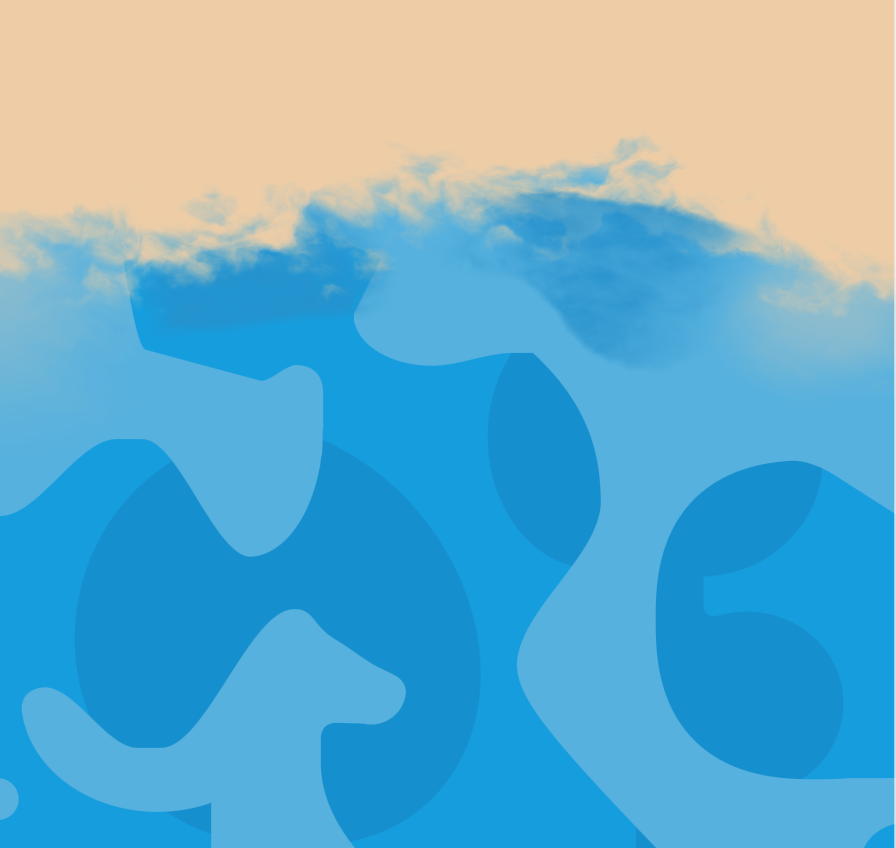
This texture is drawn by a WebGL 2 fragment shader. Its source:

```glsl
#version 300 es
precision highp float;
uniform vec2 u_resolution;
out vec4 fragColor;

const vec2 SPAN = vec2(7.68, 7.28);   // canvas size in drawing units
const vec3 SAND = vec3(0.933, 0.804, 0.651);
const vec3 FOAM = vec3(0.337, 0.694, 0.870);
const vec3 MIST = vec3(0.540, 0.735, 0.810);
const vec3 WATER = vec3(0.086, 0.616, 0.867);
const vec3 DEEP = vec3(0.086, 0.562, 0.810);
const vec3 PAINT = vec3(0.150, 0.570, 0.800);
const float WISP_SIZE = 1.1;
const float FILLET = 0.15;

float hash(vec2 p) {
  vec3 q = fract(vec3(p.xyx) * 0.1031);
  q += dot(q, q.yzx + 33.33);
  return fract((q.x + q.y) * q.z);
}

float noise(vec2 p) {
  vec2 i = floor(p), f = fract(p);
  f = f * f * (3.0 - 2.0 * f);
  vec2 e = vec2(0, 1);
  return mix(mix(hash(i), hash(i + e.yx), f.x), mix(hash(i + e), hash(i + e.yy), f.x), f.y);
}

float fbm(vec2 p) {
  float sum = 0.0, amp = 0.5;
  for (int i = 0; i < 6; i++) {
    sum += amp * noise(p);
    p = mat2(1.6, 1.2, -1.2, 1.6) * p + 7.3;
    amp *= 0.5;
  }
  return sum;
}

float smin(float a, float b, float k) {
  float h = max(k - abs(a - b), 0.0) / k;
  return min(a, b) - h * h * k * 0.25;
}
float smax(float a, float b, float k) { return -smin(-a, -b, k); }
float arc(float t) { return sqrt(max(0.0, 1.0 - t * t)); }
float rise(float a, float b, float t) { return smoothstep(a, b, t); }
float fall(float a, float b, float t) { return 1.0 - smoothstep(a, b, t); }
float fill(float d) { return clamp(0.5 - d / max(fwidth(d), 1e-4), 0.0, 1.0); }

float ellipse(vec2 p, vec2 c, vec2 r) {
  vec2 q = (p - c) / r;
  return length(q) * (length(q) - 1.0) / max(length(q / r), 1e-3);
}

float taper(vec2 p, vec2 a, vec2 b, float ra, float rb) {
  float h = clamp(dot(p - a, b - a) / dot(b - a, b - a), 0.0, 1.0);
  return length(p - mix(a, b, h)) - mix(ra, rb, h);
}

// Open water left of the foam river, below the hanging lobes
float leftWater(vec2 p) {
  float x = p.x, y = p.y;
  float under = 4.43 - 0.66 * rise(0.0, 1.0, x) + 1.01 * rise(1.22, 2.15, x)
              - 1.1 * (1.0 - arc(max(0.0, x - 2.13) / 0.64));
  float over = 3.03 + 0.27 * (min(x, 2.25) - 1.35) - 0.14 * rise(2.22, 2.55, x)
             - 1.5 * fall(0.85, 1.25, x);
  float lobe = max(y - under, smax(over - y, x - 2.77, 0.25));
  float brim = 2.7 + 0.44 * arc(max(0.0, 3.7 - x) / 0.67) - 0.11 * rise(3.7, 4.4, x);
  float blob = max(y - brim, 3.03 + 0.5 * max(2.7 - y, 0.0) - x);
  float low = max(y - 5.7, 0.0);
  float bank = 5.15 - 0.72 * rise(4.3, 5.72, y) + sqrt(low * low + 0.2) - sqrt(0.2)
             - 0.55 * pow(max(4.38 - y, 0.0) / 1.32, 2.5);
  return max(x - bank, -min(lobe, blob));
}

float rightWater(vec2 p) {
  vec2 q = abs((p - vec2(7.0, 5.32)) / vec2(1.38, 1.37));
  float pool = pow(pow(q.x, 2.5) + pow(q.y, 2.5), 0.4) - 1.0;
  pool = min(pool, max(6.9 - p.x, abs(p.y - 5.84) - 0.84));
  return smax(pool, 0.8 * (4.0 + 0.64 * (p.x - 7.03) - p.y), 0.1);
}

// Hooked foam island with its stem
float island(vec2 p) {
  float top = 5.9 + 0.52 * rise(0.38, 1.18, p.x) - 1.19 * rise(1.38, 2.52, p.x)
            + 0.52 * rise(2.55, 3.4, p.x);
  float bend = p.y - 6.55;
  float stem = max(1.81 - p.x, p.x - 2.75 - 0.55 * bend * bend * step(0.0, bend));
  float head = taper(p, vec2(2.45, 5.75), vec2(3.18, 5.92), 0.45, 0.3);
  float hook = ellipse(p, vec2(1.35, 6.0), vec2(1.17, 0.97));
  return smax(top - p.y, min(hook, smin(stem, head, FILLET)), 0.22);
}

float deepPatches(vec2 p) {
  vec2 slant = vec2(p.x, p.y - 0.2 * max(p.x - 2.6, 0.0));
  float egg = ellipse(slant, vec2(2.38, 5.48), vec2(1.74, 1.78));
  float bean = ellipse(p, vec2(5.08, 3.75), vec2(0.9, 1.13));
  float upper = ellipse(p, vec2(6.0, 3.95), vec2(1.05, 1.0));
  float lower = ellipse(p, vec2(6.4, 6.04), vec2(0.83, 0.79));
  float cove = max(min(upper, smin(lower, p.x - 6.03, FILLET)), 5.45 - p.x);
  return min(min(egg, bean), cove);
}

void main() {
  vec2 uv = gl_FragCoord.xy / u_resolution;
  vec2 p = vec2(uv.x, 1.0 - uv.y) * SPAN;   // y runs down from the top
  float warp = fbm(p * 1.7 + 3.0);
  float wisp = fbm(p * vec2(2.4, 3.4) + 2.5 * warp) - 0.5;
  float grain = fbm(p * vec2(4.0, 7.0) + warp) - 0.5;

  // Foam with pale haze at both sides
  float haze = fall(0.0, 1.4, p.x + wisp) * fall(2.2, 4.1, p.y);
  haze = max(haze, fall(0.2, 1.0, length((p - vec2(7.15, 2.65)) / vec2(1.25, 0.85)) + 0.3 * wisp));
  vec3 col = mix(FOAM, MIST, haze);

  // Water, its deep patches and the islands
  vec3 sea = mix(WATER, DEEP, fill(deepPatches(p)));
  float shore = rise(1.95, 2.5, p.y + 0.1 * p.x - 0.2 + 0.5 * wisp);
  float wet = max(fill(leftWater(p)) * shore, fill(rightWater(p)));
  float foamIsles = min(island(p), length(p - vec2(-0.02, 6.86)) - 0.18);
  wet *= 1.0 - fill(foamIsles);
  wet = max(wet, fill(ellipse(p, vec2(7.78, 7.4), vec2(0.4, 0.34))));
  col = mix(col, sea, wet);

  // Brushed dark bay
  float bay = rise(1.0, 1.6, p.x + wisp) * fall(2.8, 3.4, p.x + 0.6 * wisp);
  bay *= rise(1.8, 2.45, p.y + 0.15 * (p.x - 2.0) + 0.6 * wisp);
  bay *= fall(2.78, 2.92, p.y + 0.12 * (p.x - 1.6) + 0.1 * grain);
  col = mix(col, PAINT, bay * (0.8 + 0.6 * grain));

  // Brushed sheet below the ridge
  float ridge = 1.65 + 0.09 * pow(p.x - 4.5, 2.0);
  float hem = 2.35 + 0.85 * rise(4.3, 5.45, p.x) - 0.2 * rise(5.5, 6.3, p.x);
  float sheet = rise(-0.05, 0.05, p.y - ridge + 0.1 * grain) * fall(-0.08, 0.06, p.y - hem + 0.2 * wisp);
  sheet *= rise(3.8, 4.7, p.x + wisp) * fall(5.7, 6.9, p.x + 0.7 * (p.y - 2.0) + 0.5 * wisp);
  col = mix(col, PAINT, sheet * (0.65 + 0.25 * fall(0.0, 0.4, p.y - ridge) + 0.8 * grain));

  // Ragged spray over the sand
  float coast = 2.05 - 0.55 * rise(0.8, 5.0, p.x) + 1.0 * rise(5.3, 8.0, p.x);
  float spray = rise(-0.25, 0.5, p.y - coast + WISP_SIZE * wisp + 0.35 * grain);
  spray = max(spray, 0.9 * sheet);
  col = mix(SAND, col, spray);

  // Pale right margin
  col = mix(col, vec3(0.95), 0.8 * fill(7.665 - p.x));
  fragColor = vec4(col, 1.0);
}
```
